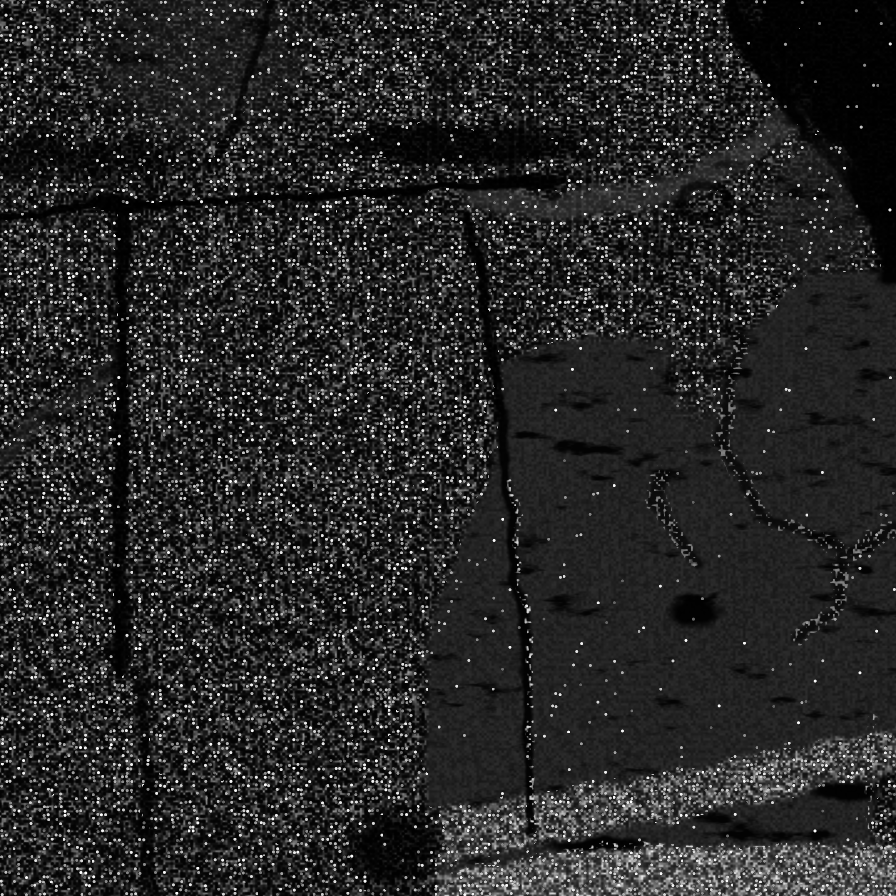
Write a three.js fragment shader that draws this texture map.

```glsl
// Roughness map of cracked rock: white specks scattered over dark grain,
// a smooth stone panel on the right, a black crevice, ledges and cracks.
// Region masks set tone, speck density and darkness; noise adds the grain.
#define GRAIN 360.0
#define SPECK_GRID 215.0
#define SPECK_CHANCE 0.24
#define EDGE 0.006
#define WARP 0.016
#define ROUGH_TONE 0.50
#define PANEL_TONE 0.125

varying vec2 vUv;

float hash(vec2 p) {
  return fract(sin(dot(p, vec2(127.1, 311.7))) * 43758.5453);
}

float noise(vec2 p) {
  vec2 i = floor(p), f = fract(p);
  f = f * f * (3.0 - 2.0 * f);
  return mix(mix(hash(i), hash(i + vec2(1, 0)), f.x),
             mix(hash(i + vec2(0, 1)), hash(i + vec2(1, 1)), f.x), f.y);
}

float fbm(vec2 p) {
  float sum = 0.0, gain = 0.53;
  for (int i = 0; i < 4; i++) {
    sum += gain * noise(p);
    p = p * 2.1 + 17.3;
    gain *= 0.5;
  }
  return sum;
}

float segment(vec2 p, vec2 a, vec2 b) {
  vec2 d = b - a;
  return length(p - a - d * clamp(dot(p - a, d) / dot(d, d), 0.0, 1.0));
}

// Distance to a chain of three segments.
float chain(vec2 p, vec2 a, vec2 b, vec2 c, vec2 d) {
  return min(segment(p, a, b), min(segment(p, b, c), segment(p, c, d)));
}

float inside(float d) { return smoothstep(-EDGE, EDGE, d); }
float stroke(float d, float w) { return 1.0 - smoothstep(w * 0.4, w * 1.4, d); }
float blob(vec2 p, vec2 c, vec2 r) { return 1.0 - smoothstep(0.6, 1.3, length((p - c) / r)); }

// Round white dots, one possible dot in each cell.
float specks(vec2 uv, float chance) {
  vec2 cell = floor(uv * SPECK_GRID);
  vec2 offset = 0.3 + 0.4 * vec2(hash(cell + 3.7), hash(cell + 9.1));
  float dotMask = 1.0 - smoothstep(0.22, 0.52, length(fract(uv * SPECK_GRID) - offset));
  float light = mix(0.38, 1.0, hash(cell + 21.3));
  return dotMask * light * step(hash(cell), chance);
}

void main() {
  vec2 uv = vUv;
  vec2 p = uv + WARP * (vec2(fbm(uv * 28.0), fbm(uv * 28.0 + 40.0)) - 0.5);
  float grain = noise(uv * GRAIN);
  float patches = fbm(uv * vec2(24.0, 60.0));

  // Smooth panel with a speckled notch in its upper edge
  float panelLeft = 0.475 + 0.085 * smoothstep(0.25, 0.55, p.y);
  float panelTop = 0.60 + 0.022 * smoothstep(0.56, 0.64, p.x) + 0.075 * smoothstep(0.81, 0.92, p.x);
  float stripTop = 0.095 + 0.18 * (p.x - 0.5);
  float panel = inside(p.x - panelLeft) * inside(panelTop - p.y) * inside(p.y - stripTop);
  panel *= 1.0 - 0.75 * blob(p, vec2(0.78, 0.605), vec2(0.035, 0.07));

  // Bottom layers: bright strip, slab and pale floor
  float slabTop = 0.035 + 0.2 * (p.x - 0.5);
  float slabLow = 0.025 + 0.03 * smoothstep(0.48, 0.68, p.x);
  float lower = inside(p.x - 0.49);
  float strip = lower * inside(stripTop - p.y) * inside(p.y - slabTop);
  float slab = lower * inside(slabTop - p.y) * inside(p.y - slabLow) * inside(0.975 - p.x);
  float ground = lower * inside(slabLow - p.y);

  // Calmer stone: upper left patch, right ledge, slanted smear
  float calm = 0.65 * blob(p, vec2(0.22, 0.94), vec2(0.12, 0.09));
  float ledge = stroke(chain(p, vec2(0.53, 0.785), vec2(0.62, 0.765), vec2(0.76, 0.79), vec2(0.89, 0.87)), 0.016);
  float shoulder = blob(p, vec2(0.91, 0.77), vec2(0.06, 0.085));
  float smear = stroke(chain(p, vec2(0.0, 0.49), vec2(0.04, 0.53), vec2(0.09, 0.56), vec2(0.13, 0.60)), 0.011);
  calm = max(calm, max(0.75 * ledge, max(0.8 * shoulder, 0.7 * smear)));

  // Base tone and speck density
  float rough = ROUGH_TONE * pow(grain, 2.7) * mix(0.45, 1.5, patches);
  float smoothStone = PANEL_TONE * (0.65 + 0.65 * grain) * smoothstep(0.18, 0.38, patches);
  float tone = mix(rough, smoothStone, max(calm, max(panel, slab)));
  tone += strip * (0.05 + 0.22 * grain) + ground * (0.10 + 0.25 * grain) + 0.06 * ledge;
  float chance = SPECK_CHANCE * mix(0.55, 1.45, fbm(uv * 14.0));
  chance *= 1.0 - 0.97 * max(panel, slab);
  chance *= 1.0 - 0.8 * calm;
  chance += 0.14 * strip + 0.10 * ground;

  // Black crevice and horizontal seams
  float creviceEdge = 0.81 + 0.17 * (1.0 - smoothstep(0.70, 1.0, p.y));
  float crevice = inside(p.x - creviceEdge) * inside(p.y - 0.68);
  float streaks = smoothstep(0.56, 0.78, fbm(vec2(p.x + 0.6 * p.y, p.y - p.x) * vec2(28.0, 9.0)));
  float dark = crevice * (1.0 - 0.45 * streaks);
  dark = max(dark, 0.85 * blob(p, vec2(0.51, 0.838), vec2(0.15, 0.024)));
  dark = max(dark, 0.65 * blob(p, vec2(0.08, 0.825), vec2(0.13, 0.025)));
  float seam = chain(p, vec2(0.0, 0.757), vec2(0.15, 0.772), vec2(0.40, 0.786), vec2(0.63, 0.799));
  dark = max(dark, stroke(seam, 0.0045));
  dark = max(dark, blob(p, vec2(0.13, 0.771), vec2(0.035, 0.012)));
  dark = max(dark, blob(p, vec2(0.58, 0.798), vec2(0.06, 0.008)));

  // Upright cracks
  float leftCrack = chain(p, vec2(0.136, 0.76), vec2(0.138, 0.55), vec2(0.131, 0.25), vec2(0.131, 0.26));
  float leftTail = chain(p, vec2(0.153, 0.24), vec2(0.161, 0.18), vec2(0.165, 0.08), vec2(0.169, 0.0));
  float midCrack = min(segment(p, vec2(0.522, 0.76), vec2(0.555, 0.58)),
    chain(p, vec2(0.555, 0.58), vec2(0.568, 0.45), vec2(0.586, 0.28), vec2(0.595, 0.07)));
  float topCrack = chain(p, vec2(0.306, 1.0), vec2(0.275, 0.91), vec2(0.255, 0.84), vec2(0.236, 0.81));
  dark = max(dark, max(0.95 * stroke(leftCrack, 0.009), 0.8 * stroke(leftTail, 0.007)));
  dark = max(dark, max(0.95 * stroke(midCrack, 0.006), 0.8 * stroke(topCrack, 0.005)));

  // Pits and hollows
  dark = max(dark, blob(p, vec2(0.775, 0.317), vec2(0.026, 0.017)));
  dark = max(dark, blob(p, vec2(0.94, 0.115), vec2(0.04, 0.012)));
  dark = max(dark, blob(p, vec2(0.67, 0.056), vec2(0.06, 0.007)));
  dark = max(dark, 0.75 * blob(p, vec2(0.44, 0.05), vec2(0.05, 0.045)));
  float hollow = abs(length((p - vec2(0.785, 0.775)) / vec2(1.0, 0.8)) - 0.025);
  dark = max(dark, 0.75 * stroke(hollow, 0.006));
  float pebble = chain(p, vec2(0.825, 0.62), vec2(0.805, 0.51), vec2(0.85, 0.425), vec2(0.935, 0.39));
  float fold = chain(p, vec2(0.735, 0.47), vec2(0.733, 0.44), vec2(0.755, 0.40), vec2(0.78, 0.375));
  float gully = chain(p, vec2(1.0, 0.415), vec2(0.94, 0.38), vec2(0.935, 0.33), vec2(0.89, 0.285));
  float rims = min(pebble, min(fold, gully));
  dark = max(dark, 0.65 * stroke(rims, 0.007));

  // Broken bright rims beside the cracks and along the slab
  float crackRim = segment(p, vec2(0.573, 0.46), vec2(0.590, 0.28));
  crackRim = min(crackRim, segment(p, vec2(0.590, 0.28), vec2(0.598, 0.07)));
  float slabRim = lower * stroke(abs(p.y - slabLow), 0.0025);
  float sideRim = chain(p, vec2(0.975, 0.20), vec2(0.968, 0.13), vec2(0.968, 0.08), vec2(1.0, 0.055));
  float rimLine = max(stroke(crackRim, 0.004), max(0.6 * stroke(rims - 0.007, 0.003), stroke(sideRim, 0.004)));
  rimLine = max(rimLine, slabRim);

  float value = (tone + 0.012) * (1.0 - 0.95 * dark);
  value = max(value, specks(uv, chance * (1.0 - 0.93 * dark)));
  value = max(value, rimLine * 0.85 * smoothstep(0.5, 0.95, grain));
  gl_FragColor = vec4(vec3(clamp(value, 0.0, 1.0)), 1.0);
}
```
